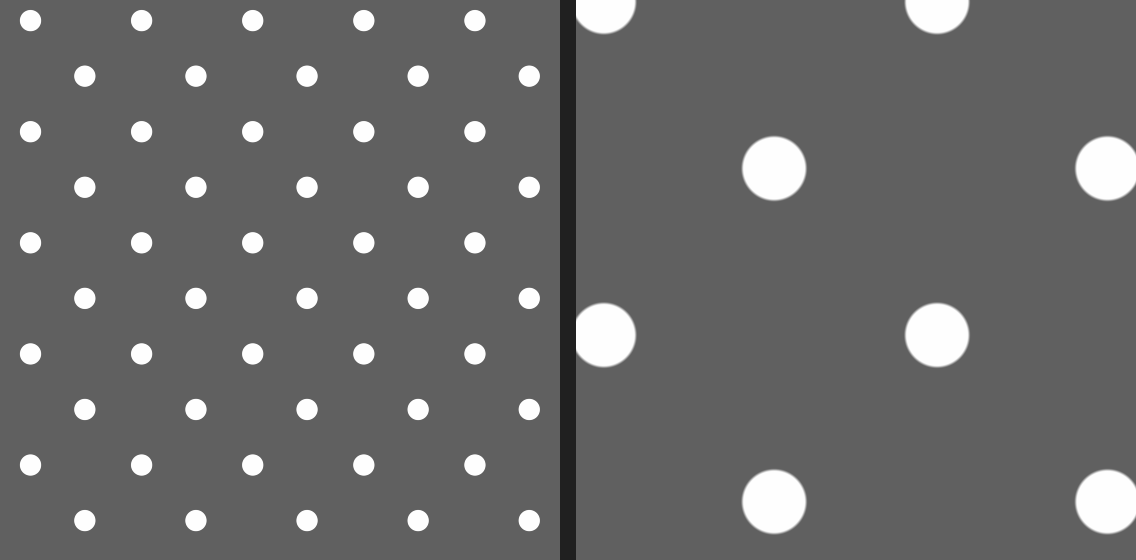
Left: the whole. Right: its middle third, enlarged.
Give the GLSL for this pattern, as a Shadertoy shader.

```glsl
// White polka dots in staggered rows on a flat grey ground.
// Two square lattices of the same period, one shifted by about half a cell,
// are folded with fract; the nearer dot of the two gives the distance.

const float PERIOD     = 0.1984;               // spacing of dots in one lattice
const float DOT_RADIUS = 0.0190;
const float EDGE_WIDTH = 0.0022;               // softness of the dot rim
const vec2  FIRST_DOT  = vec2(0.0545, 0.9632); // centre of the top left dot
const vec2  STAGGER    = vec2(0.0970, -0.0992); // step to the in-between row
const vec3  GROUND     = vec3(0.378);
const vec3  DOT_COLOR  = vec3(0.995);

// Signed distance to a square lattice of discs with one disc at the origin.
float dotLattice(vec2 p) {
    vec2 cell = (fract(p / PERIOD + 0.5) - 0.5) * PERIOD;
    return length(cell) - DOT_RADIUS;
}

void mainImage(out vec4 fragColor, in vec2 fragCoord) {
    vec2 uv = fragCoord / iResolution.xy;

    // Main rows and staggered rows
    vec2 p = uv - FIRST_DOT;
    float dist = min(dotLattice(p), dotLattice(p - STAGGER));

    // Rim never narrower than one pixel
    float halfEdge = 0.5 * max(EDGE_WIDTH, 1.0 / iResolution.y);
    float coverage = 1.0 - smoothstep(-halfEdge, halfEdge, dist);

    fragColor = vec4(mix(GROUND, DOT_COLOR, coverage), 1.0);
}
```
